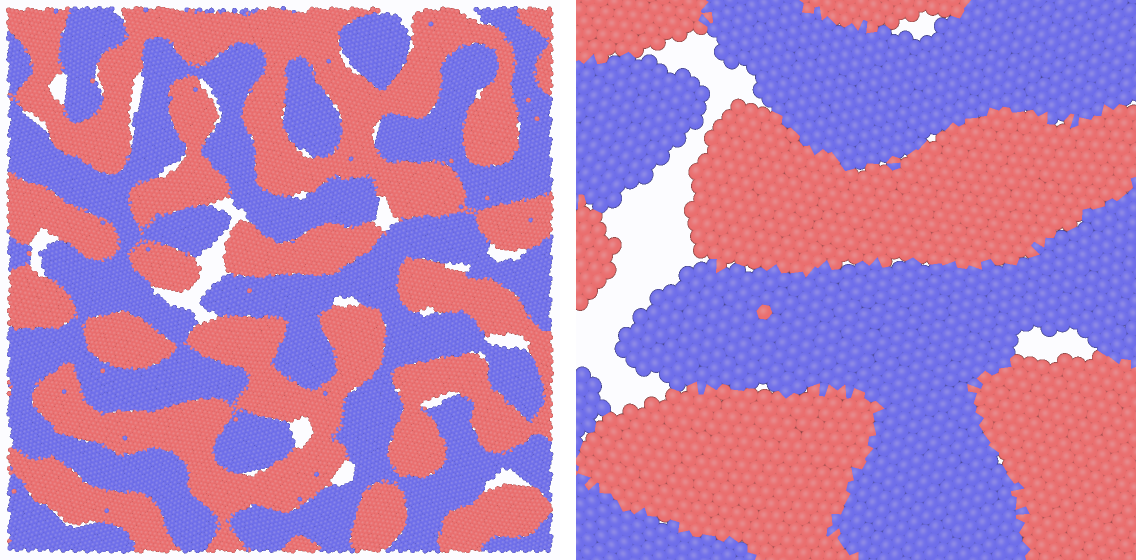
Left, the full canvas; right, a detail of the centre.
A WebGL 2 fragment shader for this pattern:

```glsl
#version 300 es
precision highp float;
// Two kinds of packed beads, red and blue, parted into winding domains with small voids.

#define BEADS 125.0        // beads across the canvas
#define BEAD_RADIUS 0.62   // in bead spacings
#define JITTER 0.10        // bead displacement, in spacings
#define DOMAIN_PERIOD 0.155
#define WAVES 24
#define VOID_WIDTH 0.75
#define VOID_SCALE 13.0
#define MARGIN 0.016
#define STRAY 0.0015       // share of beads of the wrong kind
#define SAMPLES 2          // antialiasing grid per pixel

uniform vec2 u_resolution;
out vec4 fragColor;

const float TAU = 6.2831853;
const float ROW = 0.8660254;
const vec3 PAPER = vec3(0.99, 0.99, 1.0);
const vec3 RED = vec3(0.92, 0.43, 0.43);
const vec3 BLUE = vec3(0.43, 0.43, 0.92);
const vec3 GLOSS = vec3(0.88, 0.83, 0.86);

float hash(vec2 p) {
    vec3 q = fract(p.xyx * vec3(0.1031, 0.1030, 0.0973));
    q += dot(q, q.yzx + 33.33);
    return fract((q.x + q.y) * q.z);
}

float noise(vec2 p) {
    vec2 i = floor(p), f = fract(p);
    f = f * f * (3.0 - 2.0 * f);
    return mix(mix(hash(i), hash(i + vec2(1, 0)), f.x),
               mix(hash(i + vec2(0, 1)), hash(i + vec2(1, 1)), f.x), f.y);
}

// Random plane waves of similar length: the sign gives the bead kind
float domainField(vec2 p) {
    float sum = 0.0;
    for (int i = 0; i < WAVES; i++) {
        float n = float(i);
        float angle = 0.5 * TAU * (n + hash(vec2(n, 3.0))) / float(WAVES);
        float k = TAU / DOMAIN_PERIOD * mix(0.72, 1.22, hash(vec2(n, 17.0)));
        float phase = TAU * hash(vec2(n, 41.0));
        sum += cos(k * dot(p, vec2(cos(angle), sin(angle))) + phase);
    }
    float ripple = noise(p * 32.0 + 7.0) - 0.5;
    return sum * sqrt(2.0 / float(WAVES)) + 0.5 * ripple;
}

// A bead exists inside the frame, on its own side, and away from voids
bool beadExists(vec2 center, float side) {
    vec2 fromMiddle = abs(center - 0.5);
    if (max(fromMiddle.x, fromMiddle.y) > 0.5 - MARGIN) return false;
    float opening = smoothstep(0.70, 0.98, noise(center * VOID_SCALE + 50.0));
    return side * domainField(center) > mix(-0.05, VOID_WIDTH, opening);
}

vec3 shadeBead(vec2 offset, vec3 body) {
    float d = length(offset) / BEAD_RADIUS;
    float height = sqrt(max(0.0, 1.0 - d * d));
    vec3 rim = body * 0.34 + 0.04;
    vec3 color = mix(rim, body, smoothstep(0.0, 0.62, height));
    vec2 glossOffset = offset - vec2(-0.08, 0.10);
    return mix(color, GLOSS, 0.27 * exp(-14.0 * dot(glossOffset, glossOffset)));
}

// Draws one hexagonal bead lattice, keeping the nearest bead on top
void addLattice(vec2 p, float side, float angle, inout float nearest, inout vec3 color) {
    float c = cos(angle), s = sin(angle);
    mat2 turn = mat2(c, s, -s, c);
    vec2 q = turn * p * BEADS;
    float middleRow = round(q.y / ROW);
    for (int j = -1; j <= 1; j++) {
        float row = middleRow + float(j);
        float shift = 0.5 * mod(row, 2.0);
        for (int i = -1; i <= 1; i++) {
            vec2 id = vec2(round(q.x - shift) + float(i), row);
            vec2 key = id + 300.0 + 50.0 * side;
            vec2 wobble = vec2(hash(key), hash(key + 91.0)) - 0.5;
            vec2 center = vec2(id.x + shift, row * ROW) + JITTER * wobble;
            vec2 offset = q - center;
            float d = length(offset);
            if (d > min(BEAD_RADIUS, nearest)) continue;
            if (!beadExists(transpose(turn) * center / BEADS, side)) continue;
            float kind = hash(key + 173.0) < STRAY ? -side : side;
            nearest = d;
            color = shadeBead(transpose(turn) * offset, kind > 0.0 ? RED : BLUE);
        }
    }
}

vec3 beadScene(vec2 p) {
    // Gentle bending of the bead rows, vanishing at the frame
    p += 0.006 * sin(2.0 * TAU * p) * cos(3.0 * TAU * p.yx + vec2(0.7, 2.1));
    float nearest = 1.0;
    vec3 color = PAPER;
    addLattice(p, 1.0, 0.18, nearest, color);
    addLattice(p, -1.0, 0.72, nearest, color);
    return color;
}

void main() {
    vec3 total = vec3(0.0);
    for (int k = 0; k < SAMPLES * SAMPLES; k++) {
        vec2 cell = vec2(k % SAMPLES, k / SAMPLES);
        vec2 subpixel = (cell + 0.5) / float(SAMPLES) - 0.5;
        total += beadScene((gl_FragCoord.xy + subpixel) / u_resolution);
    }
    fragColor = vec4(total / float(SAMPLES * SAMPLES), 1.0);
}
```
